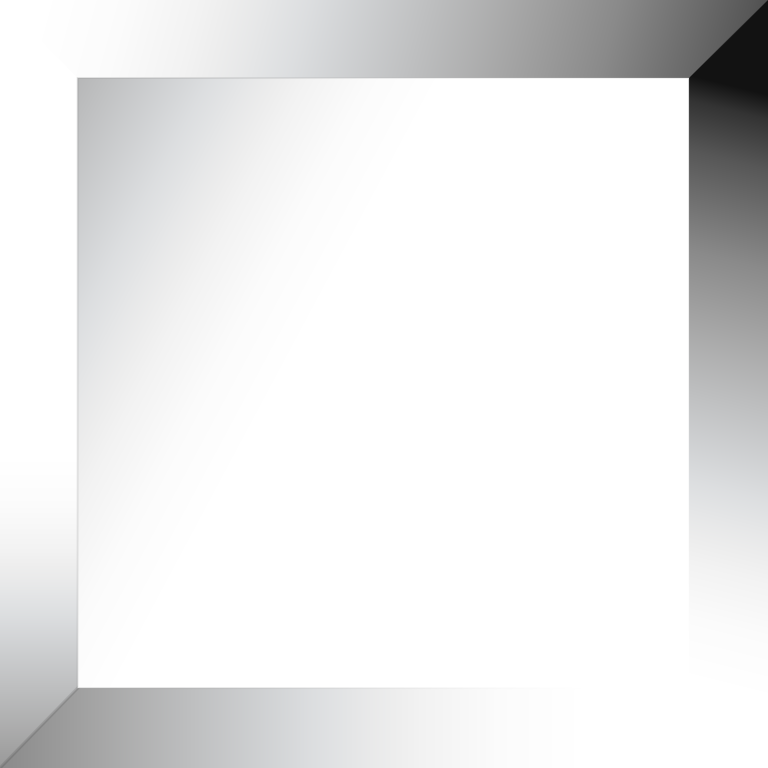
This background is drawn by a WebGL 2 fragment shader. Its source:

```glsl
#version 300 es
precision highp float;
// Bevelled square metal frame around a softly shaded white panel.
uniform vec2 u_resolution;
out vec4 outColor;

// Metal ramp: x is the position, y the grey level, from black to white.
const vec2 RAMP[11] = vec2[11](
  vec2(0.0, 0.07), vec2(0.04, 0.20), vec2(0.12, 0.34), vec2(0.28, 0.54),
  vec2(0.44, 0.69), vec2(0.52, 0.76), vec2(0.65, 0.87), vec2(0.71, 0.91),
  vec2(0.78, 0.95), vec2(0.87, 0.985), vec2(0.97, 1.0));

vec3 metal(float t) {
  float grey = RAMP[0].y;
  for (int i = 1; i < 11; i++) {
    vec2 a = RAMP[i - 1], b = RAMP[i];
    grey += (b.y - a.y) * clamp((t - a.x) / (b.x - a.x), 0.0, 1.0);
  }
  // Cool tint in the light greys
  float cool = smoothstep(0.35, 0.64, t) * (1.0 - smoothstep(0.64, 0.76, t));
  return vec3(grey) + vec3(-0.007, 0.0, 0.007) * cool;
}

void main() {
  vec2 p = gl_FragCoord.xy / u_resolution;
  float soft = 0.8 / min(u_resolution.x, u_resolution.y);
  float down = 1.0 - p.y;

  // Depth into the frame: 0 at the canvas border, 1 at the inner edge
  float depthX = min(p.x / 0.101, (1.0 - p.x) / 0.103);
  float depthY = min(p.y / 0.104, down / 0.1016);

  // Four bevels, each with its own slanted gradient
  vec3 left = metal(0.344 + 1.536 * p.y);
  vec3 right = metal(1.229 * down - 0.12 - 0.307 * (p.x - 0.897));
  vec3 top = metal(1.02 - 0.916 * p.x - 0.25 * down);
  vec3 bottom = metal(0.28 + 0.906 * p.x);
  vec3 sides = p.x < 0.5 ? left : right;
  vec3 caps = p.y < 0.5 ? bottom : top;

  // Mitred corners, with a dark seam at the lower left
  float mitre = (depthX - depthY) * 0.072;
  vec3 color = mix(sides, caps, smoothstep(-soft, soft, mitre));
  float corner = 1.0 - smoothstep(0.1, 0.12, max(p.x, p.y));
  color *= 1.0 - 0.12 * corner * (1.0 - smoothstep(0.001, 0.003, abs(mitre)));

  // Inner panel, shaded from its upper left corner
  vec3 panel = metal(0.307 + 1.047 * p.x + 0.559 * down);
  float inside = (min(depthX, depthY) - 1.0) * 0.102;
  color = mix(color, panel, smoothstep(-soft, soft, inside));

  // Thin shadow line along the inner edge, fading to the right
  float rim = 1.0 - smoothstep(0.0005, 0.002, abs(inside));
  color *= 1.0 - 0.09 * rim * (1.0 - smoothstep(0.2, 0.8, p.x));

  outColor = vec4(color, 1.0);
}
```
